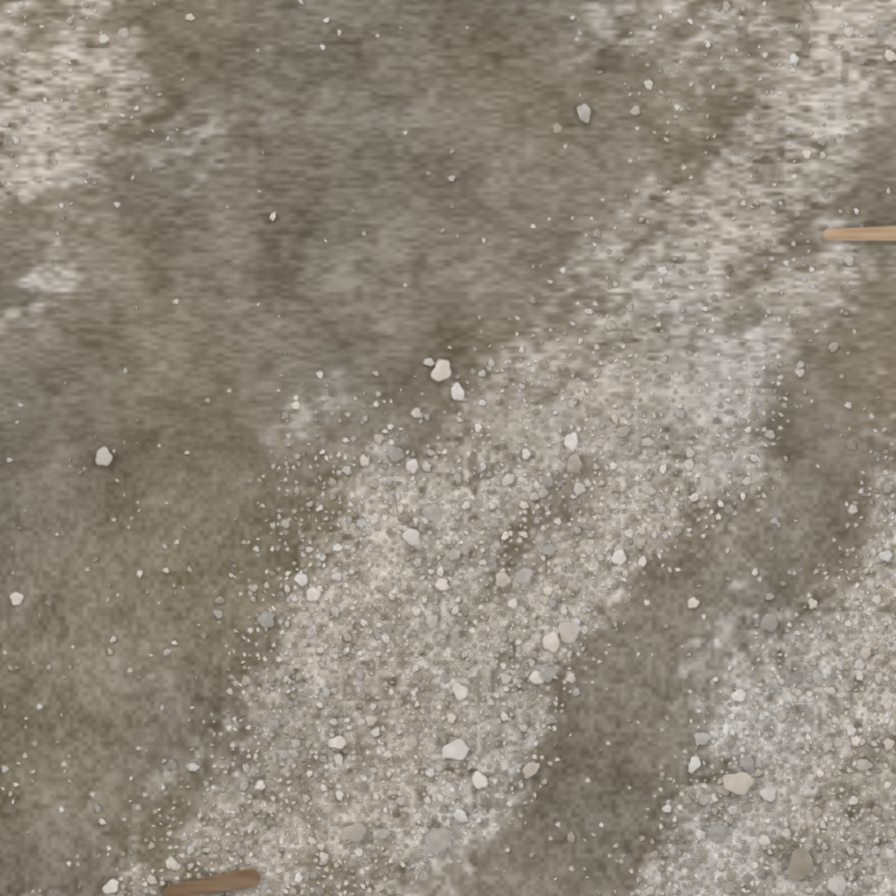
Give the GLSL for this texture, as a WebGL 2 fragment shader.

```glsl
#version 300 es
precision highp float;

#define SLANT 0.6          // sideways drift of the bands per unit of height
#define BAND_WARP 0.2      // waviness of the band borders
#define GRAIN_CELLS 200.0  // fine grains across the canvas
#define PEBBLE_CELLS 120.0 // cells of the smallest pebble layer
#define PEBBLE_DENSITY 0.9
#define PEBBLE_LAYERS 4
#define STRAY_SHARE 0.07   // pebbles lying on bare dirt
#define SOFTNESS 0.0021    // blur of pebble outlines
#define DIRT_TONE 0.5
#define GRAVEL_TONE 0.68

uniform vec2 u_resolution;
out vec4 fragColor;

vec3 hash3(vec2 p) {
  vec3 q = fract(p.xyx * vec3(0.1031, 0.1030, 0.0973));
  q += dot(q, q.yxz + 33.33);
  return fract((q.xxy + q.yzz) * q.zyx);
}

float noise(vec2 p) {
  vec2 i = floor(p), f = fract(p);
  f = f * f * (3.0 - 2.0 * f);
  float low = mix(hash3(i).x, hash3(i + vec2(1, 0)).x, f.x);
  float high = mix(hash3(i + vec2(0, 1)).x, hash3(i + vec2(1, 1)).x, f.x);
  return mix(low, high, f.y);
}

float fbm(vec2 p) {
  float sum = 0.0, weight = 0.53;
  for (int i = 0; i < 4; i++) {
    sum += weight * noise(p);
    p = mat2(1.6, 1.2, -1.2, 1.6) * p + 17.3;
    weight *= 0.5;
  }
  return sum;
}

// Slanted gravel strips: 1 on gravel, 0 on packed dirt
float gravelBand(vec2 uv) {
  float s = uv.x - SLANT * uv.y + BAND_WARP * (noise(uv * 6.0 + 40.0) - 0.5);
  float middle = smoothstep(0.06, 0.2, s) * (1.0 - smoothstep(0.45, 0.58, s));
  float corner = 1.0 - smoothstep(-0.45, -0.3, s);
  return max(max(middle, corner), smoothstep(0.7, 0.8, s));
}

vec3 toneColour(float tone, float warmth) {
  return vec3(tone, tone - 0.026, tone - 0.1 + 0.05 * tone) + warmth * vec3(0.016, 0.0, -0.022);
}

// One layer of lumpy stones with a contact shadow and light from the upper left
vec3 addPebbles(vec3 colour, vec2 uv, float cells, float density) {
  vec2 p = uv * cells, cell = floor(p);
  float soft = max(SOFTNESS, 0.7 / u_resolution.y) * cells;
  for (int k = 0; k < 9; k++) {
    vec2 id = cell + vec2(k % 3 - 1, k / 3 - 1);
    vec3 place = hash3(id + cells), shape = hash3(id + cells + 57.0);
    vec2 centre = id + 0.2 + 0.6 * place.xy;
    vec2 home = centre / cells;
    float share = mix(STRAY_SHARE, 1.0, gravelBand(home));
    share *= mix(1.0, 0.15, smoothstep(0.4, 0.7, home.y));
    if (place.z > density * share) continue;

    vec2 d = p - centre;
    float turn = 6.283 * shape.x, c = cos(turn), s = sin(turn);
    vec2 local = mat2(c, -s, s, c) * d * vec2(1.0, 1.0 + 0.5 * shape.y);
    float angle = atan(local.y, local.x);
    float radius = mix(0.2, 0.42, shape.z * shape.z);
    radius *= 1.0 + 0.09 * cos(3.0 * angle + 20.0 * shape.y) + 0.06 * cos(5.0 * angle + turn);
    float edge = length(local) - radius;

    float shadow = 1.0 - smoothstep(-0.04, 0.16, length(d + vec2(-0.03, 0.05)) - radius);
    colour *= 1.0 - 0.15 * shadow;
    float tone = mix(0.58, 0.87, fract(place.x * 7.0 + shape.y * 3.0));
    tone += 0.03 * dot(d, vec2(-0.5, 0.8)) / radius + 0.08 * (noise(p * 5.0) - 0.5);
    vec3 stone = toneColour(tone, fract(shape.x * 9.0) * 1.6 - 0.8);
    colour = mix(colour, stone, 0.92 * (1.0 - smoothstep(-soft, soft, edge)));
  }
  return colour;
}

vec3 addTwig(vec3 colour, vec2 uv, vec2 a, vec2 b, float width, vec3 tint) {
  float along = clamp(dot(uv - a, b - a) / dot(b - a, b - a), 0.0, 1.0);
  float edge = length(uv - mix(a, b, along)) - width * mix(0.7, 1.0, along);
  vec3 bark = tint + 0.1 * (noise(uv * vec2(40.0, 260.0)) - 0.5);
  colour *= 1.0 - 0.2 * (1.0 - smoothstep(0.0, 0.008, edge));
  return mix(colour, bark, 1.0 - smoothstep(-0.002, 0.002, edge));
}

void main() {
  vec2 uv = gl_FragCoord.xy / u_resolution;

  // Ragged cover of pale grit, its patches drawn out along the bands
  vec2 drift = vec2(uv.x - SLANT * uv.y, uv.y);
  float patches = fbm(drift * vec2(11.0, 7.0) + 5.0) - 0.5;
  float ragged = 0.6 * noise(uv * vec2(40.0, 60.0)) + 0.4 * noise(uv * vec2(80.0, 130.0)) - 0.5;
  float cover = smoothstep(0.32, 0.78, 0.17 + 0.55 * gravelBand(uv) + 1.3 * patches + 0.55 * ragged);

  // Grains are crisp below and drawn out sideways above
  float smear = smoothstep(0.42, 0.66, uv.y + 0.25 * (noise(uv * 4.0) - 0.5));
  float crisp = 0.6 * noise(uv * GRAIN_CELLS) + 0.4 * noise(uv * GRAIN_CELLS * 0.5 + 9.0);
  float streak = 0.6 * noise(uv * GRAIN_CELLS * vec2(0.55, 1.25)) + 0.4 * noise(uv * GRAIN_CELLS * vec2(0.3, 0.65));
  float grain = mix(crisp, streak, smear) - 0.5;

  // Small dark hollows between the grit
  float hollow = smoothstep(0.62, 0.85, noise(uv * GRAIN_CELLS * vec2(0.35, 0.5) + 23.0));

  float blotch = fbm(uv * 16.0 + 31.0) - 0.5;
  float tone = mix(DIRT_TONE, GRAVEL_TONE, cover);
  tone += grain * mix(0.17, 0.36, cover) + 0.2 * blotch - hollow * mix(0.02, 0.11, cover);
  float warmth = 2.4 * (fbm(uv * 5.0 + 70.0) - 0.5) + 0.25 - 0.3 * cover;
  vec3 colour = toneColour(tone, warmth);

  // Stones from small to large
  float cells = PEBBLE_CELLS, density = PEBBLE_DENSITY;
  for (int i = 0; i < PEBBLE_LAYERS; i++) {
    colour = addPebbles(colour, uv, cells, density);
    cells = floor(cells * 0.57);
    density *= 0.46;
  }

  // Dry wood scraps
  colour = addTwig(colour, uv, vec2(0.925, 0.738), vec2(1.02, 0.74), 0.009, vec3(0.72, 0.61, 0.5));
  colour = addTwig(colour, uv, vec2(0.19, 0.004), vec2(0.28, 0.02), 0.011, vec3(0.5, 0.41, 0.32));

  fragColor = vec4(clamp(colour, 0.0, 1.0), 1.0);
}
```
